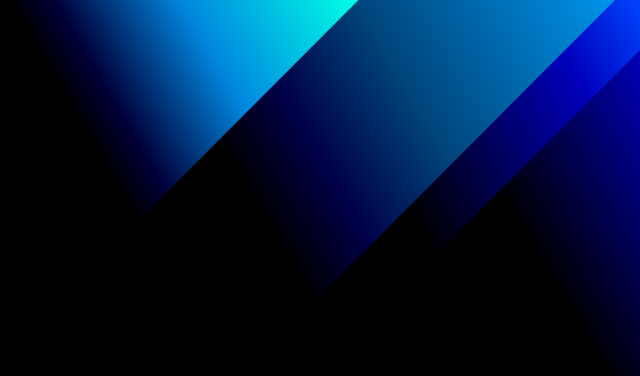
This background is drawn by a Shadertoy shader. Its source:

```glsl
// Dark background with four diagonal panels stacked behind one another.
// Each panel is cut by a 45 degree edge and filled with a slanted gradient
// that rises from black through navy to blue or cyan.

// Linear blend that starts at a and is complete at b.
float rise(float a, float b, float t) {
    return clamp((t - a) / (b - a), 0.0, 1.0);
}

// Black at stops.x, then low, mid and high at the following stops.
vec3 ramp(float t, vec4 stops, vec3 low, vec3 mid, vec3 high) {
    vec3 color = low * rise(stops.x, stops.y, t);
    color = mix(color, mid, rise(stops.y, stops.z, t));
    return mix(color, high, rise(stops.z, stops.w, t));
}

void mainImage(out vec4 fragColor, in vec2 fragCoord) {
    // Height is one unit; y runs down from the top edge.
    vec2 p = fragCoord / iResolution.xy;
    p = vec2(p.x * 512.0 / 300.0, 1.0 - p.y);

    float diagonal = p.x + p.y;
    float slant = dot(p, vec2(0.863, -0.505));
    float soft = 1.0 / iResolution.y;

    vec3 navy = vec3(0.0, 0.0, 0.28);
    vec3 royal = vec3(0.0, 0.0, 0.73);

    // Rearmost panel, in the right corner.
    vec3 color = royal * rise(0.89, 1.407, slant);

    // Narrow royal blue panel.
    vec3 narrow = ramp(slant, vec4(0.656, 0.94, 1.222, 1.456),
        royal * 0.5, royal, vec3(0.0, 0.25, 0.98));
    color = mix(narrow, color, smoothstep(-soft, soft, diagonal - 1.84));

    // Wide steel blue panel.
    vec3 wide = ramp(slant, vec4(0.311, 0.522, 0.822, 1.416),
        navy, vec3(0.0, 0.27, 0.48), vec3(0.0, 0.58, 0.92));
    color = mix(wide, color, smoothstep(-soft, soft, diagonal - 1.64));

    // Front panel, ending in cyan at the top.
    vec3 front = ramp(slant, vec4(0.019, 0.125, 0.418, 0.825),
        navy * 0.8, vec3(0.0, 0.53, 0.87), vec3(0.0, 1.0, 0.9));
    color = mix(front, color, smoothstep(-soft, soft, diagonal - 0.956));

    fragColor = vec4(color, 1.0);
}
```
